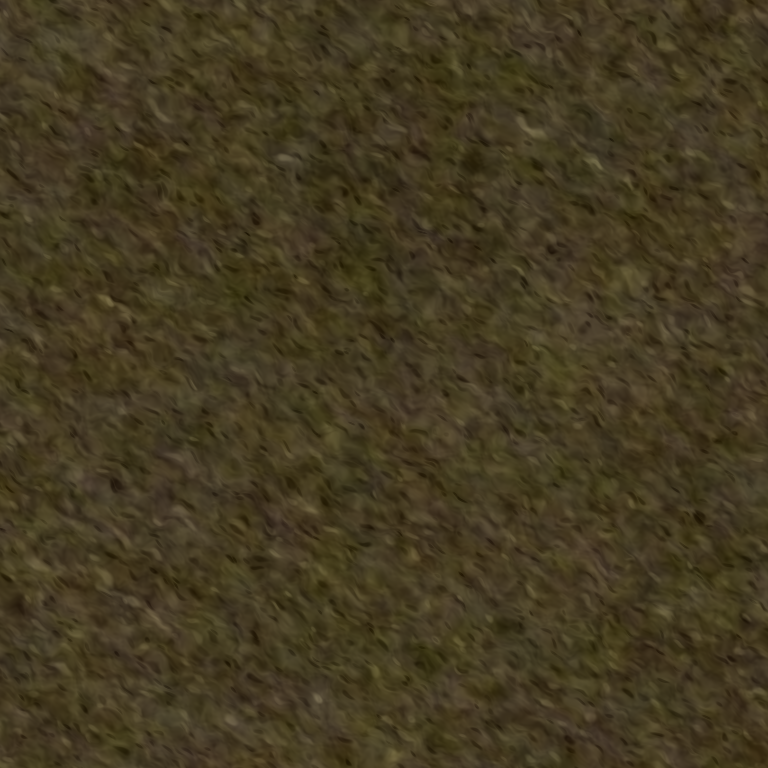
Write a WebGL 2 fragment shader that draws this texture.

```glsl
#version 300 es
precision highp float;

uniform vec2 u_resolution;
out vec4 fragColor;

float hash(vec2 p) {
    vec3 q = fract(vec3(p.xyx) * 0.1031);
    q += dot(q, q.yzx + 33.33);
    return fract((q.x + q.y) * q.z);
}

// Value noise, from -1 to 1
float noise(vec2 p) {
    vec2 i = floor(p), f = fract(p);
    f = f * f * (3.0 - 2.0 * f);
    float low = mix(hash(i), hash(i + vec2(1, 0)), f.x);
    float high = mix(hash(i + vec2(0, 1)), hash(i + vec2(1, 1)), f.x);
    return mix(low, high, f.y) * 2.0 - 1.0;
}

// Scattered elongated grains with soft edges; share is the fraction of filled cells
float flecks(vec2 p, float share, float seed) {
    vec2 cell = floor(p);
    float cover = 0.0;
    for (int y = -1; y <= 1; y++) {
        for (int x = -1; x <= 1; x++) {
            vec2 id = cell + vec2(x, y) + seed;
            vec2 jitter = vec2(hash(id + 3.7), hash(id + 8.1));
            vec2 d = p - (id - seed + jitter);
            float turn = (hash(id + 15.3) - 0.5) * 1.1;
            d = mat2(cos(turn), -sin(turn), sin(turn), cos(turn)) * d;
            vec2 size = mix(vec2(0.35, 0.25), vec2(0.75, 0.5), hash(id + 21.9));
            float strength = step(hash(id + 29.4), share) * mix(0.3, 1.0, hash(id + 37.2));
            cover = max(cover, strength * (1.0 - smoothstep(0.35, 1.0, length(d / size))));
        }
    }
    return cover;
}

void main() {
    vec2 uv = gl_FragCoord.xy / u_resolution;

    // Grain axes: x runs down to the right, y across it
    vec2 p = mat2(0.79, 0.61, -0.61, 0.79) * uv + 5.0;
    vec2 warped = p + 0.005 * vec2(noise(uv * 34.0 + 7.0), noise(uv * 34.0 + 51.0));
    warped += 0.0025 * vec2(noise(uv * 85.0 + 19.0), noise(uv * 85.0 + 73.0));

    // Brightness, from broad mottling down to fine fibres
    float light = 0.014 * noise(uv * 4.0 + 2.0) + 0.022 * noise(warped * vec2(15, 22));
    light += 0.050 * noise(warped * vec2(52, 92));
    light += 0.040 * noise(warped * vec2(95, 175) + 40.0);
    light += 0.018 * noise(warped * vec2(190, 310) + 90.0);

    // Pale grains and dark crevices
    light += 0.085 * flecks(warped * vec2(44, 74), 0.22, 11.0);
    light += 0.12 * flecks(warped * vec2(30, 52), 0.03, 63.0);
    light -= 0.085 * flecks(warped * vec2(50, 105), 0.26, 137.0);

    // Soft drift between olive, brown and grey
    float grey = 0.6 * noise(uv * 19.0 + 30.0) + 0.7 * noise(warped * vec2(38, 55) + 120.0);
    float green = 0.5 * noise(uv * 13.0 + 60.0) + 0.6 * noise(warped * vec2(30, 44) + 160.0);
    vec3 color = vec3(0.264, 0.225, 0.130) + light * vec3(1.0, 0.98, 0.78);
    color += grey * vec3(0.003, 0.0, 0.032) + green * vec3(-0.011, 0.008, -0.006);

    fragColor = vec4(clamp(color, vec3(0.06, 0.045, 0.015), vec3(1)), 1.0);
}
```
